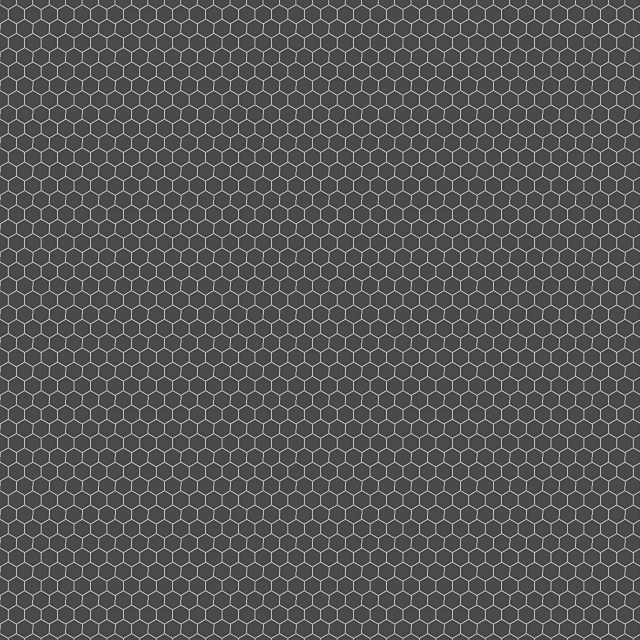
This pattern is drawn by a WebGL 1 fragment shader. Its source:

```glsl
precision highp float;
// Thin white honeycomb mesh on charcoal, with a slight kink at each tile seam.

uniform vec2 u_resolution;

// Distance to the nearest edge of pointy-top hexagons one unit wide.
float hexEdgeDistance(vec2 p) {
  vec2 tile = vec2(1.0, 1.7321);
  vec2 a = mod(p - vec2(0.5, 0.0) + 0.5 * tile, tile) - 0.5 * tile;
  vec2 b = mod(p, tile) - 0.5 * tile;
  // The second lattice sits half a tile across and half a tile down.
  b.x = fract(p.x + 0.5) - 0.5;
  vec2 h = abs(dot(a, a) < dot(b, b) ? a : b);
  return 0.5 - max(h.x, dot(h, vec2(0.5, 0.866)));
}

// Pixel coverage of a line, exact even when it is thinner than a pixel.
float lineCoverage(float dist, float width, float pixel) {
  return clamp((0.5 * (width + pixel) - dist) / pixel, 0.0, min(1.0, width / pixel));
}

void main() {
  float pixel = 1.0 / u_resolution.y;
  vec2 uv = gl_FragCoord.xy * pixel;

  // Tiles are counted from the top left corner.
  vec2 p = vec2(uv.x * 38.91, (1.0 - uv.y) * 22.39 * 1.7321);

  // Upright edges that cross a seam are split into two offset halves.
  float seam = mod(p.y + 0.866, 1.7321) - 0.866;
  p.x += 0.01 * sign(seam) * step(abs(seam), 0.28);

  float dist = hexEdgeDistance(p) / 38.91;

  // Faint dark fringe beside each line.
  float fringe = exp(-pow((dist - 0.0026) / 0.0008, 2.0));
  vec3 color = vec3(0.29 - 0.04 * fringe);

  color = mix(color, vec3(1.0), lineCoverage(dist, 0.001, pixel));
  gl_FragColor = vec4(color, 1.0);
}
```
